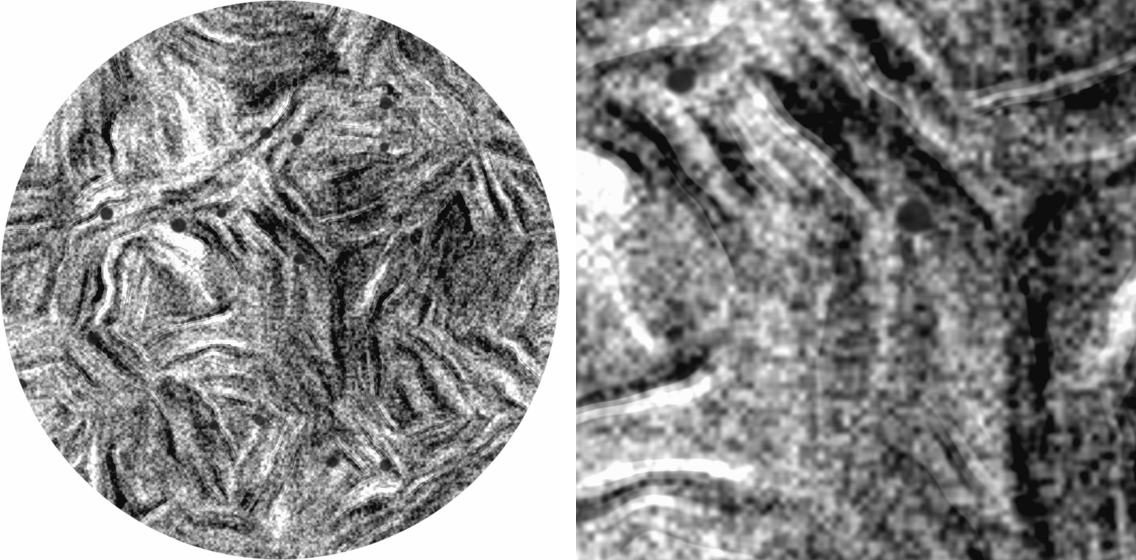
Left, the full canvas; right, a detail of the centre.
Write a WebGL 2 fragment shader that draws this texture.

```glsl
#version 300 es
precision highp float;
// Round micrograph of a lath-structured metal: grainy grey needle packets on white.
uniform vec2 u_resolution;
out vec4 fragColor;

float hash(vec2 p) {
  return fract(sin(dot(p, vec2(127.1, 311.7))) * 43758.5);
}

// Value noise that wraps after a whole number of lattice cells
float noise(vec2 p, float period) {
  vec2 i = floor(p), f = fract(p);
  f = f * f * (3.0 - 2.0 * f);
  vec2 a = mod(i, period), b = mod(i + 1.0, period);
  return mix(mix(hash(a), hash(vec2(b.x, a.y)), f.x),
             mix(hash(vec2(a.x, b.y)), hash(b), f.x), f.y);
}

// Needles of one packet, running along the local x axis; result is centred on zero
float laths(vec2 q, float seed) {
  vec2 offset = floor(vec2(seed * 211.0, seed * 397.0));
  q.y += (seed - 0.5) * 3.0 * q.x * q.x;
  float broad = noise(q * vec2(13.0, 62.0) + offset, 512.0) - 0.5;
  float fine = noise(q * vec2(32.0, 125.0) + offset.yx, 512.0) - 0.5;
  float needle = noise(q * vec2(9.0, 80.0) + offset + 57.0, 512.0);
  return 0.62 * broad + 0.36 * fine
       - 0.26 * smoothstep(0.66, 0.84, needle)
       + 0.24 * smoothstep(0.34, 0.16, needle);
}

// Jittered packets, each with its own direction, tone and contrast
float packets(vec2 p) {
  const float COUNT = 7.0;
  vec2 g = p * COUNT;
  vec2 base = floor(g);
  float total = 0.0, weights = 0.0;
  for (int y = -1; y <= 1; y++) {
    for (int x = -1; x <= 1; x++) {
      vec2 cell = base + vec2(x, y);
      vec2 id = mod(cell, COUNT);
      vec2 jitter = vec2(hash(id + 3.7), hash(id + 19.3));
      vec2 d = g - cell - 0.1 - 0.8 * jitter;
      float seed = hash(id + 41.9);
      float angle = 3.1416 * hash(id + 67.1);
      float c = cos(angle), s = sin(angle);
      vec2 q = vec2(c * d.x + s * d.y, c * d.y - s * d.x);
      float w = exp(-22.0 * dot(q, q * vec2(0.75, 1.25)));
      float contrast = mix(0.6, 1.2, hash(id + 83.3));
      float tone = 0.24 * (hash(id + 101.7) - 0.5);
      total += w * (tone + contrast * laths(q / COUNT, seed));
      weights += w;
    }
  }
  return total / weights;
}

// Sparse dark specks
float pits(vec2 p) {
  vec2 id = mod(floor(p * 14.0), 14.0);
  vec2 d = fract(p * 14.0) - 0.3 - 0.4 * vec2(hash(id + 5.1), hash(id + 8.3));
  float radius = mix(0.06, 0.17, hash(id + 13.9));
  return step(0.94, hash(id + 29.7)) * smoothstep(radius + 0.06, radius - 0.03, length(d));
}

void main() {
  vec2 p = gl_FragCoord.xy / u_resolution;

  // Ragged packet borders and slightly wavy needles
  vec2 warp = vec2(noise(p * 11.0, 11.0), noise(p * 11.0 + 5.0, 11.0)) - 0.5;
  warp += 0.35 * (vec2(noise(p * 37.0, 37.0), noise(p * 37.0 + 9.0, 37.0)) - 0.5);
  float grey = 0.54 + packets(p + 0.03 * warp);

  // Broad light and dark areas
  vec2 dark = p - vec2(0.78, 0.62), light = p - vec2(0.27, 0.75);
  grey += 0.2 * (noise(p * 5.0 + 2.0, 5.0) - 0.5);
  grey -= 0.15 * exp(-28.0 * dot(dark, dark));
  grey += 0.15 * exp(-32.0 * dot(light, light));

  // Film grain
  grey += 0.42 * (noise(p * 190.0, 190.0) - 0.5);
  grey += 0.28 * (noise(p.yx * 263.0, 263.0) - 0.5);
  grey = mix(grey, 0.1, 0.85 * pits(p));
  grey = clamp(grey, 0.05, 0.99);

  // Round field of view
  float aa = 1.0 / min(u_resolution.x, u_resolution.y);
  float outside = smoothstep(-aa, aa, length(p - 0.5) - 0.499);
  fragColor = vec4(vec3(mix(grey, 0.995, outside)), 1.0);
}
```
